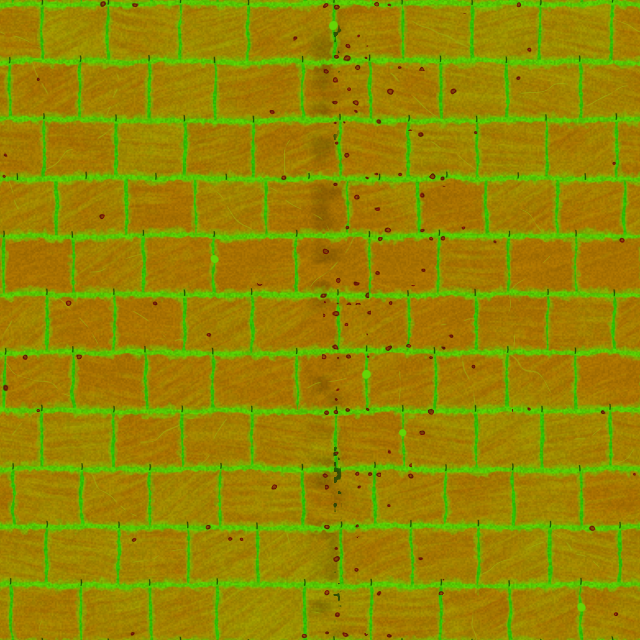
Write a WebGL 2 fragment shader that draws this texture.

```glsl
#version 300 es
precision highp float;
// Eleven courses of ochre stone blocks, nine to a course, with mossy green joints.
// Each course finds its joints in a loop; wrapped value noise roughens the edges and
// grains the blocks, and a hashed cell grid scatters dark red lichen along one seam.
uniform vec2 u_resolution;
out vec4 outColor;

const float courseStart[11] = float[11](.0625, .013, .0703, .0872, .0091, .0703,
                                        .0091, .0664, .0182, .0755, .0156);

float hash(vec2 p) {
  vec3 q = fract(p.xyx * vec3(.1031, .1030, .0973));
  q += dot(q, q.yzx + 33.33);
  return fract((q.x + q.y) * q.z);
}

// Value noise that wraps after the given number of cells
float noise(vec2 uv, vec2 cells) {
  vec2 p = uv * cells, i = floor(p), f = fract(p);
  f *= f * (3. - 2. * f);
  vec2 a = mod(i, cells), b = mod(i + 1., cells);
  return mix(mix(hash(a), hash(vec2(b.x, a.y)), f.x),
             mix(hash(vec2(a.x, b.y)), hash(b), f.x), f.y);
}

// Soft-edged coverage of a band with half-width w
float cover(float d, float w) {
  float px = .8 / u_resolution.y;
  return 1. - smoothstep(w - px, w + px, d);
}

// Offset to nearest joint, distance from left joint, left joint id, nearest joint id
vec4 findJoints(float x, float row) {
  vec4 found = vec4(1., 1., 0., 0.);
  for (int i = 0; i < 9; i++) {
    float id = float(i);
    float joint = courseStart[int(row)] + id * .1085 + step(4., id) * .0234
                + (hash(vec2(id + 3., row + 17.)) - .5) * .007;
    float offset = fract(x - joint + .5) - .5, left = fract(x - joint);
    if (abs(offset) < abs(found.x)) found.xw = vec2(offset, id);
    if (left < found.y) found.yz = vec2(left, id);
  }
  return found;
}

void main() {
  vec2 uv = gl_FragCoord.xy / u_resolution;
  float broad = noise(uv, vec2(14)), rough = noise(uv, vec2(75));
  float fine = noise(uv, vec2(170)), grit = noise(uv, vec2(390));

  // Courses counted downward, with wavering bed lines
  float down = 1. - uv.y;
  float level = (down - .0055 + (noise(uv, vec2(20, 11)) - .5) * .005
              + (rough - .5) * .002) * 11.;
  float row = mod(floor(level), 11.), f = fract(level);
  float x = uv.x + (noise(uv, vec2(9, 44)) - .5) * .004;
  vec4 joint = findJoints(x, row);
  float bedDist = min(f, 1. - f) / 11., sideDist = abs(joint.x);

  // Block tone: warmer in the middle courses, mottled, with slanted grain
  vec2 block = vec2(joint.z + 5., row + 31.), local = vec2(joint.y, f / 11.);
  float blockTone = hash(block), slant = mix(-.65, .25, hash(block + 40.));
  vec2 along = vec2(cos(slant), sin(slant)), across = vec2(-along.y, along.x);
  vec2 grainPos = vec2(dot(local, along), dot(local, across)) + .3 + blockTone;
  float grain = noise(grainPos, vec2(14, 150)) * .6 + noise(grainPos, vec2(30, 360)) * .4;
  float warm = exp(-pow((down - .47) / .21, 2.));
  float yellow = .48 - .38 * warm + (blockTone - .5) * .4 + (broad - .5) * .45
               + (grain - .5) * .75 + (rough - .5) * .2 + (fine - .5) * .25;
  vec3 color = mix(vec3(.68, .46, .005), vec3(.62, .60, .005), clamp(yellow, 0., 1.));
  color *= .97 + (grit - .5) * .13 + (grain - .5) * .09;

  // Brown stain just left of the seam
  float seam = smoothstep(.47, .505, uv.x) * (1. - smoothstep(.515, .55, uv.x));
  color *= 1. - seam * .16 * smoothstep(.3, .8, noise(uv, vec2(30, 40)));

  // Pale hairline cracks through some blocks
  float crackAngle = hash(block + 70.) * 3.14;
  float crack = abs(dot(local - vec2(.054, .045), vec2(cos(crackAngle), sin(crackAngle)))
              + (noise(uv, vec2(38)) - .5) * .014);
  float cracked = step(.6, hash(block + 90.)) * smoothstep(.35, .6, rough);
  color = mix(color, vec3(.62, .71, .05), cover(crack, .0007) * cracked * .65);

  // Moss fringe, heavier on the foot of each block, then ragged green joints
  float reach = f > .5 ? .013 : .009;
  float ragged = (rough - .5) * .008 + (fine - .5) * .009;
  float fringe = max(1. - smoothstep(.002, reach, bedDist + ragged),
                     .85 * (1. - smoothstep(.001, .008, sideDist + ragged * .7)));
  color = mix(color, vec3(.50, .68, .01) * (.93 + .14 * grit), fringe * .9);
  float side = cover(sideDist + (fine - .5) * .002, .0018 + .0014 * (broad - .3));
  color = mix(color, vec3(.17, .75, .01) * (.9 + .2 * grit), side * .92);
  float bed = 1. - smoothstep(.0018, .0052, bedDist + (fine - .5) * .003);
  color = mix(color, vec3(.33, .79, .01) * (.9 + .2 * grit), bed * .92);

  // Occasional moss knots on upright joints
  float hasKnot = step(.95, hash(vec2(joint.w + 51., row + 7.)));
  float knot = length(vec2(joint.x, (f - .38) / 11.)) + (rough - .5) * .002;
  color = mix(color, vec3(.40, .83, .02), hasKnot * cover(knot, .006));

  // Dark nail ticks rising from the head of each joint
  float nailRow = mod(floor(level + .5), 11.);
  float nailShift = nailRow == 3. ? .061 : 0.;
  float nailX = findJoints(x + nailShift, nailRow).x;
  float nailY = abs((fract(level + .5) - .5) / 11. + .004);
  color = mix(color, vec3(.06, .24, .02), cover(abs(nailX + nailY * .1), .001) * cover(nailY, .005) * .85);

  // Lichen rings, crowded right of the seam and along the beds
  vec2 cell = floor(uv * 60.), spot = fract(uv * 60.) - .5;
  spot -= (vec2(hash(cell + 11.), hash(cell + 23.)) - .5) * .4;
  float crowd = smoothstep(.495, .515, uv.x) * exp(-max(uv.x - .52, 0.) * 11.);
  float chance = (.007 + .16 * crowd) * (bedDist < .016 ? 2.2 : .75);
  float size = mix(.12, .29, hash(cell + 37.));
  float spotDist = (length(spot * vec2(1., 1.15)) - size + (fine - .5) * .22) / 60.;
  float lichen = cover(spotDist, 0.) * step(hash(cell + 53.), chance);
  vec3 lichenColor = mix(vec3(.50, .25, .02), vec3(.40, .04, .03), cover(abs(spotDist + .0012), .0013));
  color = mix(color, lichenColor * (.75 + .5 * grit), lichen * .9);

  // Black-green specks down the seam
  float speck = smoothstep(.72, .8, fine) * cover(abs(uv.x - .527), .006) * smoothstep(.5, .7, broad);
  color = mix(color, vec3(.10, .25, .02), speck * .8);

  outColor = vec4(clamp(color, 0., 1.), 1.);
}
```
